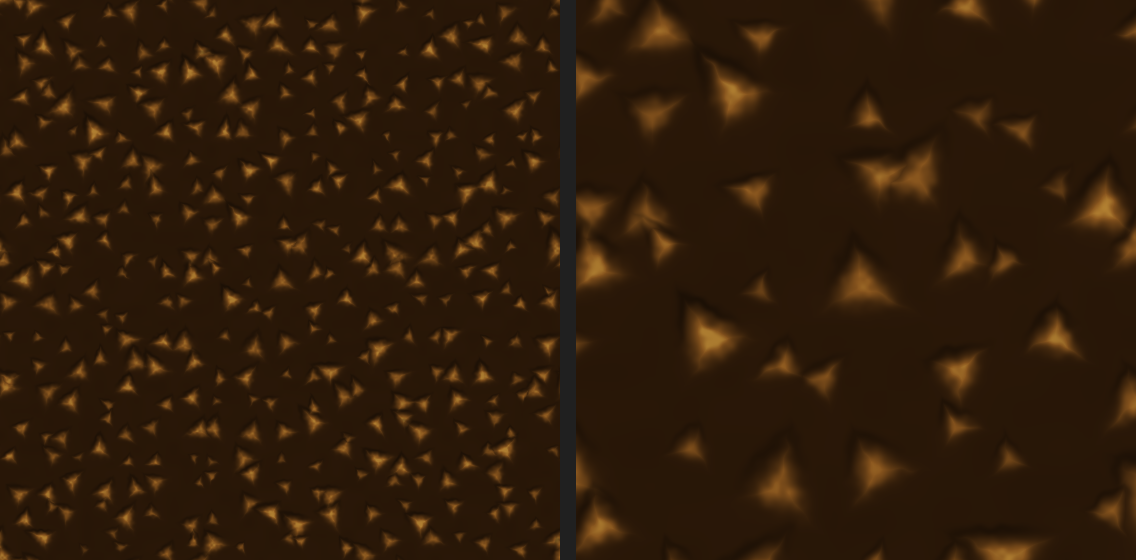
Left: the whole. Right: its middle third, enlarged.
Give the GLSL for this texture, as a Shadertoy shader.

```glsl
const float CELLS = 19.0;
const vec3 DARK_BROWN = vec3(0.158, 0.089, 0.029);
const vec3 AMBER = vec3(0.53, 0.33, 0.115);
const vec3 GOLD = vec3(0.68, 0.49, 0.19);

vec3 hash3(vec2 p) {
    vec3 q = fract(vec3(p.xyx) * vec3(0.1031, 0.1030, 0.0973));
    q += dot(q, q.yxz + 33.33);
    return fract((q.xxy + q.yzz) * q.zyx);
}

float valueNoise(vec2 p) {
    vec2 i = floor(p);
    vec2 f = fract(p);
    f = f * f * (3.0 - 2.0 * f);
    float low = mix(hash3(i).x, hash3(i + vec2(1.0, 0.0)).x, f.x);
    float high = mix(hash3(i + vec2(0.0, 1.0)).x, hash3(i + vec2(1.0)).x, f.x);
    return mix(low, high, f.y);
}

mat2 rotation(float angle) {
    float c = cos(angle);
    float s = sin(angle);
    return mat2(c, s, -s, c);
}

// Rounded, uneven three-sided pyramid: 0 at its peak, 1 near its outline
float pyramidDistance(vec2 p, vec3 facetScale) {
    float a = dot(p, vec2(0.0, -1.0)) * facetScale.x;
    float b = dot(p, vec2(0.866, 0.5)) * facetScale.y;
    float c = dot(p, vec2(-0.866, 0.5)) * facetScale.z;
    return mix(length(p), 1.28 * max(a, max(b, c)), 0.78);
}

// x: glow of the fleck, y: shadow along its upper rim
vec2 fleck(vec2 offset, vec2 id) {
    vec3 shape = hash3(id + 17.3);
    vec3 facets = hash3(id + 61.7);
    float size = mix(0.0052, 0.0122, shape.x);
    float peak = mix(0.50, 1.08, sqrt(shape.x)) * mix(0.72, 1.1, shape.y);
    float stretch = mix(0.82, 1.22, facets.x);

    vec2 p = rotation(6.2832 * shape.z) * offset / size;
    p *= vec2(stretch, 1.0 / stretch);
    float d = pyramidDistance(p, mix(vec3(0.8), vec3(1.22), facets));

    float core = exp(-pow(d, 2.3));
    float halo = 0.10 * exp(-0.55 * d * d);
    float upper = max(dot(normalize(offset + 1e-5), vec2(-0.35, 0.94)), 0.0);
    float rim = upper * exp(-pow((d - 1.85) / 0.38, 2.0));
    return vec2(peak * (0.93 * core + halo), rim * peak);
}

// Strongest fleck and rim among the neighbouring cells
vec2 scatterFlecks(vec2 uv) {
    vec2 cell = floor(uv * CELLS);
    vec2 result = vec2(0.0);
    for (int y = -1; y <= 1; y++) {
        for (int x = -1; x <= 1; x++) {
            vec2 neighbour = cell + vec2(x, y);
            vec2 id = mod(neighbour, CELLS);
            vec2 centre = (neighbour + mix(vec2(0.1), vec2(0.9), hash3(id).xy)) / CELLS;
            result = max(result, fleck(uv - centre, id));
        }
    }
    return result;
}

vec3 goldRamp(float level) {
    vec3 color = mix(DARK_BROWN, AMBER, clamp(level / 0.8, 0.0, 1.0));
    return mix(color, GOLD, smoothstep(0.72, 1.15, level));
}

void mainImage(out vec4 fragColor, in vec2 fragCoord) {
    vec2 uv = fragCoord / iResolution.y;

    // Slightly ragged outlines
    vec2 warp = vec2(valueNoise(uv * 150.0), valueNoise(uv * 150.0 + 40.0)) - 0.5;
    vec2 flecks = scatterFlecks(uv + 0.0035 * warp);

    // Mottled grain inside the flecks, faint unevenness in the ground
    float mottle = mix(0.86, 1.14, valueNoise(uv * 230.0 + 9.0));
    float ground = mix(0.97, 1.03, valueNoise(uv * 45.0));

    vec3 color = goldRamp(flecks.x * mottle) * ground;
    color *= 1.0 - 0.32 * flecks.y;
    fragColor = vec4(color, 1.0);
}
```
